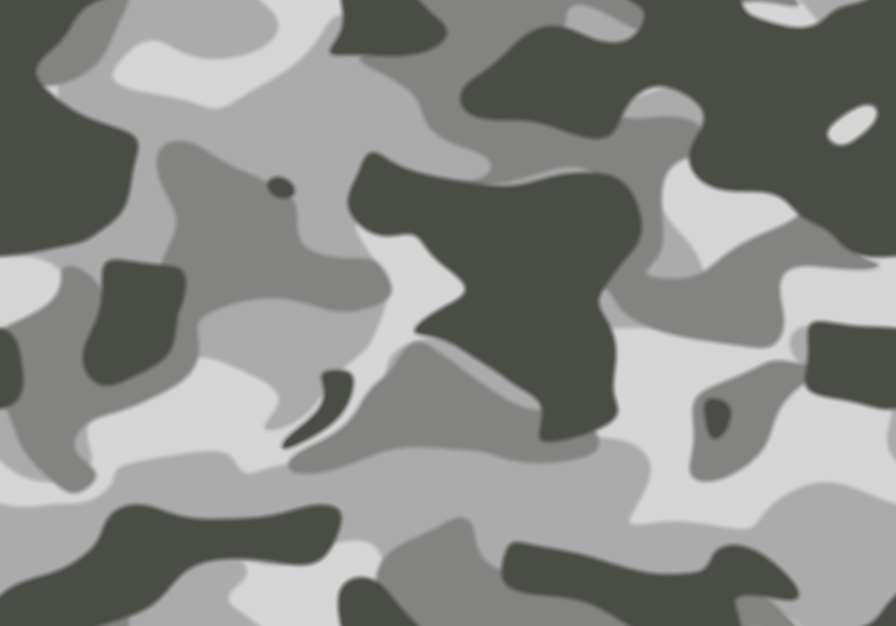
Give the GLSL for this pattern, as a WebGL 1 fragment shader.

```glsl
precision highp float;
// Four-tone grey camouflage: light, mid and dark blobs layered over a pale base.
// Each layer is a thresholded sum of random-phase waves that tile the canvas,
// bent by a second set of waves; exact slopes give edges of even softness.
uniform vec2 u_resolution;

#define ASPECT 1.43          // width of one tile, in canvas heights
#define BLOB_CUTOFF 3.8      // higher = smaller blobs
#define WARP_CUTOFF 5.0      // higher = finer bending of the outlines
#define WARP_AMOUNT 0.026
#define EDGE_SOFTNESS 0.0065 // half width of an edge, in canvas heights
#define LIGHT_LEVEL 0.44     // levels in standard deviations: higher = less area
#define MID_LEVEL 0.485
#define DARK_LEVEL 0.48
#define SEED 4.7

const float TAU = 6.2831853;
const vec3 BASE_GREY  = vec3(0.670, 0.670, 0.670);
const vec3 LIGHT_GREY = vec3(0.835, 0.835, 0.835);
const vec3 MID_GREY   = vec3(0.515, 0.515, 0.508);
const vec3 DARK_GREY  = vec3(0.290, 0.300, 0.275);

// Four independent random phases for one wave vector
vec4 randomPhases(vec2 k, float seed) {
    float h = dot(k, vec2(12.9898, 78.233)) + seed;
    return TAU * fract(sin(h + vec4(0.0, 17.3, 41.9, 73.1)) * 43758.5453);
}

// Four smooth fields of zero mean and unit variance, with their slopes
vec4 waveFields(vec2 p, float cutoff, float seed, out vec4 slopeX, out vec4 slopeY) {
    vec4 value = vec4(0.0);
    float energy = 0.0;
    slopeX = vec4(0.0);
    slopeY = vec4(0.0);
    for (int i = 0; i <= 5; i++) {
        for (int j = -5; j <= 5; j++) {
            if (i == 0 && j <= 0) continue; // mirrored copies and the constant
            vec2 k = vec2(float(i), float(j));
            float amplitude = exp(-0.5 * dot(k, k) / (cutoff * cutoff));
            vec4 angle = TAU * dot(k, p) + randomPhases(k, seed);
            vec4 slope = -TAU * amplitude * sin(angle);
            value += amplitude * cos(angle);
            slopeX += k.x * slope;
            slopeY += k.y * slope;
            energy += 0.5 * amplitude * amplitude;
        }
    }
    float gain = inversesqrt(energy);
    slopeX *= gain;
    slopeY *= gain;
    return value * gain;
}

void main() {
    vec2 p = gl_FragCoord.xy / u_resolution.y / vec2(ASPECT, 1.0);

    // Bend the plane, keeping its local stretch
    vec4 warpX, warpY, fieldX, fieldY;
    vec4 warp = waveFields(p, WARP_CUTOFF, SEED + 31.0, warpX, warpY);
    vec2 bent = p + WARP_AMOUNT * warp.xy;
    vec2 stretchX = vec2(1.0, 0.0) + WARP_AMOUNT * warpX.xy;
    vec2 stretchY = vec2(0.0, 1.0) + WARP_AMOUNT * warpY.xy;

    // Layer fields and their slopes per canvas height
    vec4 field = waveFields(bent, BLOB_CUTOFF, SEED, fieldX, fieldY);
    vec4 gradX = (fieldX * stretchX.x + fieldY * stretchX.y) / ASPECT;
    vec4 gradY = fieldX * stretchY.x + fieldY * stretchY.y;
    vec4 steepness = max(sqrt(gradX * gradX + gradY * gradY), vec4(1.0));

    // Approximate signed distance to each outline, then soft coverage
    vec3 edge = (field.xyz - vec3(LIGHT_LEVEL, MID_LEVEL, DARK_LEVEL)) / steepness.xyz;
    float halfWidth = max(EDGE_SOFTNESS, 0.75 / u_resolution.y);
    vec3 cover = smoothstep(-halfWidth, halfWidth, edge);

    // Paint from the bottom layer up
    vec3 color = mix(BASE_GREY, LIGHT_GREY, cover.x);
    color = mix(color, MID_GREY, cover.y);
    color = mix(color, DARK_GREY, cover.z);
    gl_FragColor = vec4(color, 1.0);
}
```
